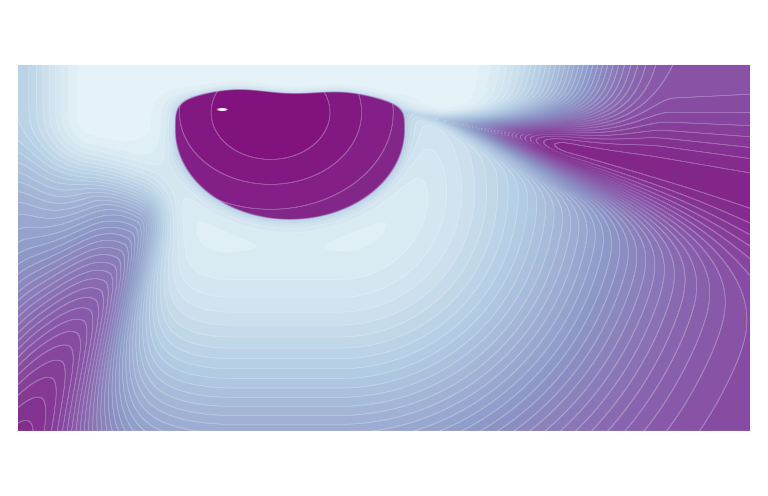
A Shadertoy shader for this background:

```glsl
const vec2 PANEL_MIN = vec2(0.0234, 0.1313);
const vec2 PANEL_MAX = vec2(0.9766, 0.8692);
const float LEVELS = 44.0;

// Five-stop ramp from pale ice through blue to deep purple
vec3 ramp(float s) {
    vec3 ice = vec3(0.929, 0.973, 0.984);
    vec3 sky = vec3(0.702, 0.804, 0.890);
    vec3 periwinkle = vec3(0.549, 0.588, 0.776);
    vec3 violet = vec3(0.533, 0.337, 0.655);
    vec3 plum = vec3(0.506, 0.059, 0.486);
    float t = clamp(s, 0.0, 1.0) * 4.0;
    vec3 c = mix(ice, sky, clamp(t, 0.0, 1.0));
    c = mix(c, periwinkle, clamp(t - 1.0, 0.0, 1.0));
    c = mix(c, violet, clamp(t - 2.0, 0.0, 1.0));
    return mix(c, plum, clamp(t - 3.0, 0.0, 1.0));
}

float gaussian(float x, float width) {
    float k = x / width;
    return exp(-k * k);
}

float segmentDistance(vec2 p, vec2 a, vec2 b) {
    vec2 ab = b - a;
    return length(p - a - ab * clamp(dot(p - a, ab) / dot(ab, ab), 0.0, 1.0));
}

// Bowl outline: round below, flattened above; 1 on the rim
float bowl(vec2 p, vec2 center) {
    vec2 q = p - center;
    if (q.y < 0.0) return length(q / vec2(0.313, 0.244));
    float height = 0.104 - 0.025 * q.x + 0.004 * cos(q.x * 22.0 + 3.1);
    vec2 k = abs(q) / vec2(0.313, height);
    k *= k;
    return sqrt(length(k));
}

// Pale upper flow, darkening toward both sides
float upperField(vec2 p) {
    float leftSide = 1.0 - smoothstep(0.3, 0.6, p.x);
    float s = 0.03 + 0.2 * (1.0 - smoothstep(-0.02, 0.2, p.x));
    s += 0.12 * leftSide * (1.0 - smoothstep(0.575, 0.85, p.y));
    return s + 0.72 * smoothstep(1.208, 1.81, p.x + 0.2 * (1.0 - p.y));
}

// Rounded fan of levels spreading below the bowl
float lowerField(vec2 p) {
    float d = segmentDistance(p, vec2(0.58, 0.657), vec2(0.88, 0.657));
    return 0.06 + 0.72 * smoothstep(0.1, 1.25, d);
}

float outerField(vec2 p, float rim) {
    // Wake running right from the bowl
    float run = p.x - 1.153;
    float wakeOffset = p.y - (0.855 - 0.234 * max(run, -0.08));
    float wakeWidth = 0.016 + 0.2 * max(run, 0.0);

    // Ridge falling to the lower left
    vec2 q = p - vec2(0.415, 0.74);
    float along = max(dot(q, vec2(-0.474, -0.880)), 0.0);
    float across = dot(q, vec2(0.880, -0.474));
    float ridgeWidth = across < 0.0 ? 0.246 : 0.055 + 0.15 * along;
    float ridgeLevel = 0.12 + 0.88 * (1.0 - exp(-along / 0.396));

    float above = smoothstep(-0.5, 0.5, wakeOffset / wakeWidth);
    float leftOf = 1.0 - smoothstep(-0.03, 0.03, across);
    float s = mix(lowerField(p), upperField(p), max(above, leftOf));
    s = mix(s, ridgeLevel, gaussian(across, ridgeWidth) * smoothstep(0.0, 0.2, along));
    s = mix(s, 0.92, gaussian(wakeOffset, wakeWidth) * smoothstep(1.016, 1.508, p.x));
    return s + 0.16 * exp(-max(rim - 1.0, 0.0) / 0.09);
}

float innerField(vec2 p, vec2 center) {
    return min(1.02 - 0.1 * length((p - center) / vec2(0.38, 0.30)), 0.995);
}

// Stepped fill with fine pale lines between levels
vec3 contours(float s, float pixel) {
    float x = s * LEVELS;
    float slope = max(fwidth(x), 0.0001);
    vec3 banded = ramp((floor(x) + 0.5) / LEVELS);
    vec3 fill = mix(banded, ramp(s), smoothstep(0.1, 0.6, slope));
    float toLine = abs(fract(x + 0.5) - 0.5) / slope * pixel;
    float halfWidth = max(0.0012, 0.5 * pixel);
    float line = 1.0 - smoothstep(halfWidth * 0.4, halfWidth * 1.6, toLine);
    float crowding = 1.0 - smoothstep(0.25, 0.7, slope);
    return mix(fill, vec3(0.93, 0.95, 0.98), 0.27 * line * crowding);
}

void mainImage(out vec4 fragColor, in vec2 fragCoord) {
    vec2 uv = fragCoord / iResolution.xy;
    vec2 p = (uv - PANEL_MIN) / (PANEL_MAX - PANEL_MIN) * vec2(2.0, 1.0);
    float pixel = 1.0 / (iResolution.y * (PANEL_MAX.y - PANEL_MIN.y));

    // Surrounding flow and the dark bowl
    float rim = bowl(p, vec2(0.743, 0.822));
    vec3 flow = contours(outerField(p, rim), pixel);
    vec3 body = contours(innerField(p, vec2(0.69, 0.87)), pixel);
    float edge = max(fwidth(rim), 0.0001);
    vec3 color = mix(flow, body, 1.0 - smoothstep(-edge, edge, rim - 1.0));

    // Small bright sliver
    float sliver = length((p - vec2(0.558, 0.878)) / vec2(0.013, 0.004));
    color = mix(color, vec3(1.0), 1.0 - smoothstep(0.6, 1.4, sliver));

    // White margin
    vec2 inset = min(p, vec2(2.0, 1.0) - p);
    float inside = smoothstep(-0.5 * pixel, 0.5 * pixel, min(inset.x, inset.y));
    fragColor = vec4(mix(vec3(1.0), color, inside), 1.0);
}
```
